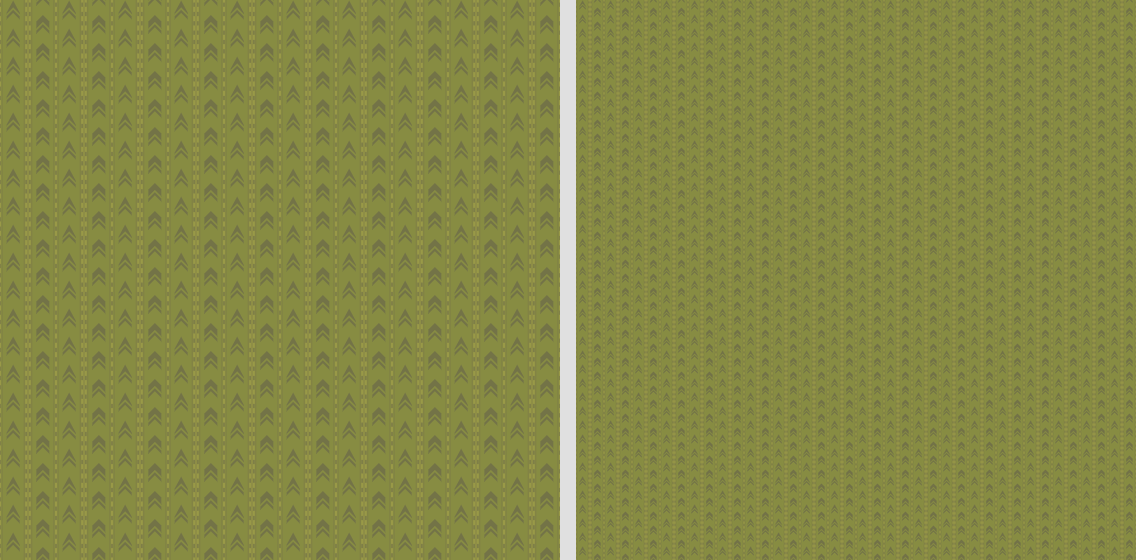
Left, the tile; right, the same tile 2 across and 2 down.
Write a WebGL 2 fragment shader that draws this pattern.

```glsl
#version 300 es
precision highp float;
// Olive stripes of stacked chevrons, parted by light ribbons with dashed stitching.
uniform vec2 u_resolution;
out vec4 fragColor;

// Coverage of the region where d is negative
float fill(float d, float pixel) {
  return clamp(0.5 - d / pixel, 0.0, 1.0);
}

float stripe(float x, float center, float halfWidth, float pixel) {
  return fill(abs(x - center) - halfWidth, pixel);
}

// Solid arrowhead above a thin chevron; p.y runs down from the apex
float arrow(vec2 p, float slope, float pixel) {
  float x = abs(p.x);
  float along = p.y - x;
  float head = max((slope * x - p.y) / length(vec2(slope, 1.0)), (along - 0.122) * 0.707);
  float tail = (abs(along - 0.192) - 0.027) * 0.707;
  return fill(max(min(head, tail), x - 0.116), pixel);
}

// Distance down from the nearest apex, rows being half a cell high
float below(float y, float apex) {
  return fract((apex - y) * 2.0 + 0.16) * 0.5 - 0.08;
}

void main() {
  const vec3 olive = vec3(0.53, 0.55, 0.26);
  const vec3 lineColor = vec3(0.50, 0.50, 0.27);
  const vec3 dark = vec3(0.45, 0.45, 0.28);
  const vec3 light = vec3(0.60, 0.60, 0.28);

  // Ten cells across, with two rows of chevrons in each
  vec2 p = gl_FragCoord.xy / u_resolution * 10.0;
  float pixel = 10.0 / min(u_resolution.x, u_resolution.y);
  float x = fract(p.x);
  float edge = fract(p.x + 0.5) - 0.5;  // signed offset from the narrow ribbon
  float mid = abs(x - 0.5);             // offset from the wide ribbon

  // Ribbons
  float ribbon = max(stripe(edge, 0.0, 0.018, pixel), fill(mid - 0.05, pixel));
  vec3 color = mix(olive, light, ribbon);

  // Solid lines beside the ribbons and down the wide one
  float lines = stripe(abs(edge), 0.038, 0.009, pixel);
  lines = max(lines, stripe(mid, 0.068, 0.009, pixel));
  lines = max(lines, fill(mid - 0.008, pixel));
  color = mix(color, lineColor, lines);

  // Stitching, three dashes to a row
  float dash = fill((abs(fract(p.y * 6.0) - 0.5) - 0.23) / 6.0, pixel);
  float stitch = max(stripe(edge, 0.0, 0.011, pixel), stripe(mid, 0.034, 0.011, pixel));
  color = mix(color, dark, dash * stitch);

  // Sharp arrows in the left column, blunt ones in the right
  float arrows = arrow(vec2(x - 0.235, below(p.y, 0.49)), 1.85, pixel);
  arrows = max(arrows, arrow(vec2(x - 0.765, below(p.y, 0.232)), 1.0, pixel));
  color = mix(color, dark, arrows);

  fragColor = vec4(color, 1.0);
}
```
